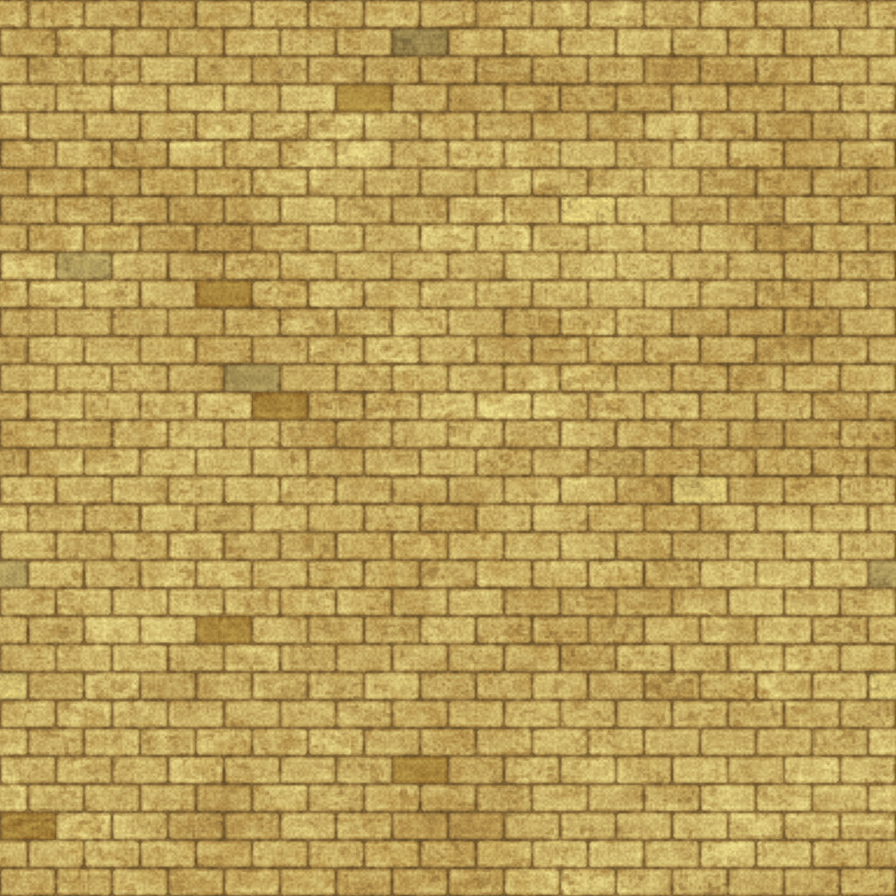
A WebGL 1 fragment shader for this texture:

```glsl
precision highp float;
// Weathered yellow sandstone bricks in running bond, 16 across by 32 down.
// A rounded box distance gives the joints; layered wrapping noise gives
// the stains, pits and grain, and a hashed loop places the odd bricks.
uniform vec2 u_resolution;

float hash(vec2 p) {
  vec3 q = fract(p.xyx * vec3(0.1031, 0.1030, 0.0973));
  q += dot(q, q.yzx + 33.33);
  return fract((q.x + q.y) * q.z);
}

// Wraps whole numbers; the half step keeps the division clear of rounding.
vec2 wrap(vec2 i, vec2 n) {
  return floor(i - n * floor((i + 0.5) / n) + 0.5);
}

// Value noise with n cells across the canvas, wrapping at its edges.
float noise(vec2 uv, vec2 n) {
  vec2 p = fract(uv) * n;
  vec2 i = floor(p);
  vec2 f = p - i;
  f = f * f * (3.0 - 2.0 * f);
  vec2 a = wrap(i, n);
  vec2 b = wrap(i + 1.0, n);
  return mix(mix(hash(a), hash(vec2(b.x, a.y)), f.x),
             mix(hash(vec2(a.x, b.y)), hash(b), f.x), f.y);
}

float fbm(vec2 uv, vec2 n) {
  float sum = 0.0;
  float gain = 0.5;
  for (int k = 0; k < 4; k++) {
    sum += gain * noise(uv + float(k) * 0.37, n);
    n *= 2.0;
    gain *= 0.55;
  }
  return sum;
}

float roundedBox(vec2 p, vec2 halfSize, float radius) {
  vec2 q = abs(p) - halfSize + radius;
  return length(max(q, 0.0)) + min(max(q.x, q.y), 0.0) - radius;
}

vec3 stoneRamp(float tone) {
  vec3 umber = vec3(0.50, 0.395, 0.21);
  vec3 ochre = vec3(0.70, 0.575, 0.31);
  vec3 straw = vec3(0.88, 0.81, 0.50);
  return tone < 0.5 ? mix(umber, ochre, max(tone, 0.0) * 2.0)
                    : mix(ochre, straw, min(tone, 1.2) * 2.0 - 1.0);
}

// A few bricks, spread over the height, are burnt, grey or pale.
vec3 tintOddBricks(vec3 color, vec2 id, float tone) {
  float shade = 1.0 + 0.6 * (tone - 0.68);
  for (int k = 0; k < 13; k++) {
    float n = float(k);
    vec2 spot = floor(vec2(16.0 * hash(vec2(n, 23.0)),
                           (n + hash(vec2(n, 57.0))) * 32.0 / 13.0));
    if (distance(spot, id) < 0.5) {
      float kind = mod(n * 5.0, 13.0);
      if (kind < 5.5) color *= vec3(0.81, 0.73, 0.56);
      else if (kind < 9.5) color = mix(color, vec3(0.59, 0.52, 0.31) * shade, 0.75);
      else color = mix(color, vec3(0.85, 0.78, 0.46) * shade, 0.70);
    }
  }
  return color;
}

void main() {
  vec2 uv = gl_FragCoord.xy / u_resolution;
  float pixel = 32.0 / u_resolution.y;

  // Brick layout; distances are in brick heights.
  vec2 grid = uv * vec2(16.0, 32.0);
  float row = floor(grid.y);
  grid.x += 0.5 * mod(row, 2.0);
  vec2 id = vec2(mod(floor(grid.x), 16.0), row);
  vec2 local = (fract(grid) - 0.5) * vec2(2.0, 1.0);
  float rough = noise(uv, vec2(128.0)) - 0.5;
  float d = roundedBox(local, vec2(0.96, 0.46), 0.13) + 0.03 * rough;

  // Stains across the wall, mottling shifted per brick, and fine grain.
  vec2 shifted = uv + vec2(hash(id + 7.0), hash(id + 61.0));
  float stain = fbm(uv, vec2(8.0, 10.0)) - 0.48;
  float mottle = fbm(shifted, vec2(64.0, 80.0)) - 0.48;
  float pits = smoothstep(0.54, 0.85, noise(shifted, vec2(190.0, 210.0)));
  float grain = noise(uv, vec2(384.0)) - 0.5;
  float weave = noise(uv, vec2(256.0, 48.0)) + noise(uv, vec2(48.0, 256.0)) - 1.0;

  float tone = 0.69 + 0.38 * stain + 0.36 * mottle + 0.28 * grain + 0.10 * weave;
  tone -= 0.22 * pits * smoothstep(0.35, 0.65, noise(shifted, vec2(40.0, 56.0)));
  tone += 0.14 * (hash(id + 19.0) - 0.5) + 0.08 * (hash(vec2(row, 91.0)) - 0.5);

  // Worn rims are paler, then darken into the joint.
  tone += 0.08 * smoothstep(-0.26, -0.14, d) * (1.0 - smoothstep(-0.14, -0.05, d));
  tone -= 0.14 * smoothstep(-0.13, 0.0, d);

  // Sparse pale wisps.
  float wisp = 1.0 - abs(2.0 * fbm(uv + 0.03 * stain, vec2(18.0, 26.0)) - 1.0);
  float patchy = smoothstep(0.62, 0.82, noise(uv, vec2(9.0, 13.0)));
  tone += 0.18 * patchy * smoothstep(0.82, 1.0, wisp);

  vec3 color = stoneRamp(tone);
  color *= mix(vec3(1.0), vec3(1.0, 0.98, 0.94), smoothstep(0.05, -0.25, stain + mottle));
  color = tintOddBricks(color, id, tone);

  // Thin soft joints of uneven strength.
  float joint = smoothstep(-max(0.05, 0.7 * pixel), 0.045, d);
  vec3 mortar = vec3(0.45, 0.35, 0.18) * (1.0 + 0.25 * grain + 0.30 * stain);
  color = mix(color, mortar, joint * (0.82 + 0.3 * rough));

  gl_FragColor = vec4(clamp(color, 0.0, 1.0), 1.0);
}
```
